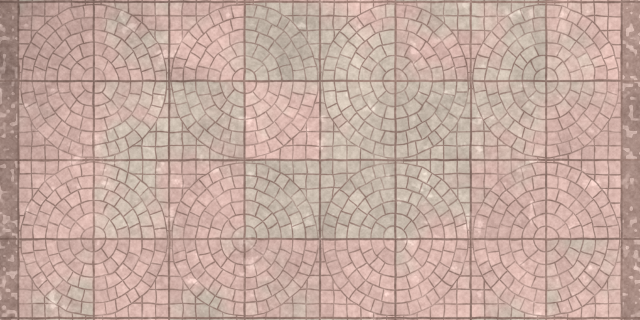
A WebGL 1 fragment shader for this texture:

```glsl
precision highp float;
uniform vec2 u_resolution;

#define TILES vec2(8.0, 4.0)
#define MARGIN vec2(0.0573, 0.006)
#define RINGS 6.0
#define RADIUS 0.97
#define CORNER_CELLS 5.6
#define JOINT 0.0021
#define SEAM 0.0031
#define PINK vec3(0.885, 0.745, 0.710)
#define GREY vec3(0.810, 0.755, 0.700)
#define GROUT vec3(0.560, 0.455, 0.420)
#define BORDER vec3(0.670, 0.560, 0.525)

const float HALF_PI = 1.5707963;

float hash(vec2 p) {
  return fract(sin(dot(p, vec2(127.1, 311.7))) * 43758.5453);
}

float noise(vec2 p) {
  vec2 i = floor(p), f = fract(p);
  f = f * f * (3.0 - 2.0 * f);
  return mix(mix(hash(i), hash(i + vec2(1.0, 0.0)), f.x),
             mix(hash(i + vec2(0.0, 1.0)), hash(i + 1.0), f.x), f.y);
}

float fbm(vec2 p) {
  float sum = 0.0, amp = 0.5;
  for (int i = 0; i < 4; i++) {
    sum += amp * noise(p);
    p = p * 2.03 + 17.3;
    amp *= 0.5;
  }
  return sum / 0.9375;
}

// Setts of a quarter circle: x = distance to the joint, y = random value of the sett
vec2 ringSetts(vec2 q, vec2 tile) {
  float t = length(q) / RADIUS * RINGS;
  float ring = floor(t), across = fract(t);
  float count = floor(1.6 * ring + 1.0);
  float a = atan(q.y, q.x) / HALF_PI * count;
  float k = floor(a + 0.5);
  vec2 key = tile * 13.7 + vec2(ring * 5.3, k);
  float inner = step(0.5, k) * step(k, count - 0.5);
  float shift = inner * (0.32 * (hash(key) - 0.5)
              + 0.3 * (hash(key + 3.1) - 0.5) * (across - 0.5));
  float side = a - k - shift;
  float radial = min(across, 1.0 - across) * RADIUS / RINGS;
  float angular = abs(side) * length(q) * HALF_PI / count;
  return vec2(min(radial, angular), hash(key + vec2(0.0, step(0.0, side) + 0.5)));
}

// Square setts filling the corner outside the circle
vec2 cornerSetts(vec2 q, vec2 tile) {
  vec2 c = (1.0 - q) * CORNER_CELLS;
  vec2 d = 0.5 - abs(fract(c) - 0.5);
  float edge = min(min(d.x, d.y) / CORNER_CELLS, length(q) - RADIUS);
  return vec2(edge, hash(floor(c) + tile * 9.1));
}

float line(float d, float halfWidth, float soft) {
  return 1.0 - smoothstep(halfWidth - soft, halfWidth + soft, d);
}

void main() {
  vec2 p = gl_FragCoord.xy / u_resolution * vec2(2.0, 1.0);
  float soft = max(0.0018, 0.8 / u_resolution.y);
  vec2 wobble = vec2(noise(p * 28.0), noise(p * 28.0 + 41.0)) - 0.5;

  // Tile grid; four tiles meet at the centre of each circle
  vec2 pitch = (vec2(2.0, 1.0) - 2.0 * MARGIN) / TILES;
  vec2 g = (p - MARGIN) / pitch;
  vec2 tile = floor(g);
  vec2 q = abs(mod(g + wobble * 0.025, 2.0) - 1.0);
  vec2 sett = length(q) < RADIUS ? ringSetts(q, tile) : cornerSetts(q, tile);

  float stain = fbm(p * 5.0 + 3.0);
  float grain = fbm(p * 85.0);
  float speck = noise(p * 190.0);

  // Stone tint by tile, stain and sett
  float tint = hash(tile + 2.7) + 1.5 * (stain - 0.5) + 0.2 * (sett.y - 0.5);
  vec3 color = mix(PINK, GREY, smoothstep(0.3, 0.85, tint));
  color *= 0.97 + 0.07 * (sett.y - 0.5) + 0.06 * (hash(tile + 8.3) - 0.5);

  // Worn joints between setts
  float wear = 0.5 + 0.5 * smoothstep(0.2, 0.7, fbm(p * 16.0 + 9.0));
  float joint = line(sett.x * pitch.y, JOINT, soft);
  color = mix(color, GROUT, joint * wear * 0.9);

  // Side strips with pale grit
  float strip = step(p.x, MARGIN.x) + step(2.0 - MARGIN.x, p.x);
  float grit = smoothstep(0.64, 0.82, noise(p * 75.0 + 5.0));
  vec3 stripColor = BORDER * (0.86 + 0.28 * stain) + 0.16 * grit;
  color = mix(color, stripColor, strip);

  // Seams between tiles
  vec2 f = (0.5 - abs(fract(g + wobble * 0.006) - 0.5)) * pitch;
  float across = f.x + strip * step(SEAM * 3.0, f.x);
  float seam = line(min(across, f.y), SEAM, soft);
  vec3 seamColor = GROUT * mix(0.9, 1.14, noise(p * 7.0));
  color = mix(color, seamColor, seam * 0.88);

  // Grime, pale scuffs and grain
  float light = smoothstep(-0.1, 0.75, p.x + 0.55 * (1.0 - p.y));
  color *= mix(0.84, 1.0, light) * (0.93 + 0.14 * fbm(p * 9.0 + 30.0));
  color += 0.11 * smoothstep(0.68, 0.85, fbm(p * 24.0 + 60.0));
  color += 0.13 * (grain - 0.5) + 0.045 * (speck - 0.5);
  gl_FragColor = vec4(clamp(color, 0.0, 1.0), 1.0);
}
```
